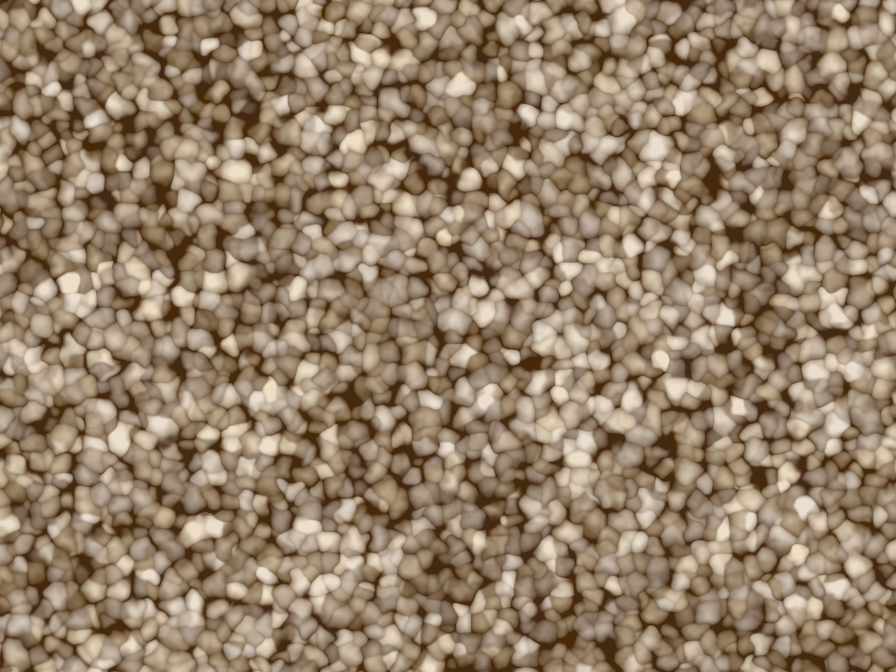
Write a WebGL 1 fragment shader that draws this texture.

```glsl
precision highp float;
// Beige cut-pile carpet seen from above: a jittered grid of rounded yarn tufts.
// Each tuft is a small dome with its own height, tilt and tone; overlapping domes
// are blended by height, so tall pale tips cover the dark gaps between them.

uniform vec2 u_resolution;

vec4 hash4(vec2 cell) {
  vec4 q = fract(cell.xyxy * vec4(0.1031, 0.1030, 0.0973, 0.1099));
  q += dot(q, q.wzxy + 33.33);
  return fract((q.xxyz + q.yzzw) * q.zywx);
}

float noise(vec2 p) {
  vec2 i = floor(p);
  vec2 f = fract(p);
  f = f * f * (3.0 - 2.0 * f);
  float low = mix(hash4(i).x, hash4(i + vec2(1.0, 0.0)).x, f.x);
  float high = mix(hash4(i + vec2(0.0, 1.0)).x, hash4(i + vec2(1.0, 1.0)).x, f.x);
  return mix(low, high, f.y);
}

// Returns the blended tone, the warm or cool tint and the surface height.
vec3 tufts(vec2 p, float sharpness) {
  vec2 home = floor(p);
  vec2 sum = vec2(0.0);
  float total = 0.0;
  for (int y = -2; y <= 2; y++) {
    for (int x = -2; x <= 2; x++) {
      vec2 cell = home + vec2(float(x), float(y));
      vec4 place = hash4(cell + 17.0);
      vec4 look = hash4(cell + 171.0);

      // Slightly oval dome at a random angle
      vec2 offset = p - cell - place.xy;
      float angle = 6.2832 * place.z;
      vec2 axis = vec2(cos(angle), sin(angle));
      vec2 local = vec2(dot(offset, axis), dot(offset, vec2(-axis.y, axis.x)));
      local.x *= mix(0.72, 1.0, place.w);
      float radius = mix(0.64, 0.92, look.x);
      float dome = 1.0 - dot(local, local) / (radius * radius);

      // Tall tufts catch more light, mostly on their upper side
      float height = 0.8 * look.y + 0.9 * dome;
      float tone = -0.5 + 0.5 * look.y + 0.68 * look.z * look.z
                 + 0.72 * max(dome, -0.3) + 0.12 * offset.y;
      float weight = exp(sharpness * (height - 1.2));
      sum += weight * vec2(tone, look.w - 0.5);
      total += weight;
    }
  }
  return vec3(sum / total, 1.2 + log(total) / sharpness);
}

void main() {
  vec2 uv = gl_FragCoord.xy / u_resolution.y;
  vec2 centered = gl_FragCoord.xy / u_resolution - 0.5;

  // Yarn lumps bend the grid; focus softens toward the corners
  vec2 p = uv * 46.0;
  vec2 bend = vec2(noise(p * 1.3 + 5.0), noise(p * 1.3 + 61.0)) - 0.5;
  float sharpness = mix(14.0, 9.0, smoothstep(0.1, 0.45, dot(centered, centered)));
  vec3 pile = tufts(p + 0.55 * bend, sharpness);

  // Deep gaps, broad worn patches and fine fibres
  float tone = pile.x - 0.3 * (1.0 - smoothstep(0.4, 0.95, pile.z));
  tone += 0.24 * (noise(uv * 6.0 + 9.0) - 0.5);
  tone += 0.22 * (noise(uv * 15.0 + 31.0) - 0.5);
  tone += 0.12 * (noise(p * 3.2 + 80.0) - 0.5);
  tone += 0.03 - 0.2 * dot(centered, centered);
  tone = clamp(tone, -0.22, 1.2);

  vec3 shadowBrown = vec3(0.37, 0.27, 0.17);
  vec3 paleCream = vec3(0.83, 0.77, 0.69);
  vec3 color = mix(shadowBrown, paleCream, tone);
  color += pile.y * vec3(0.02, 0.0, -0.05);
  gl_FragColor = vec4(color, 1.0);
}
```
